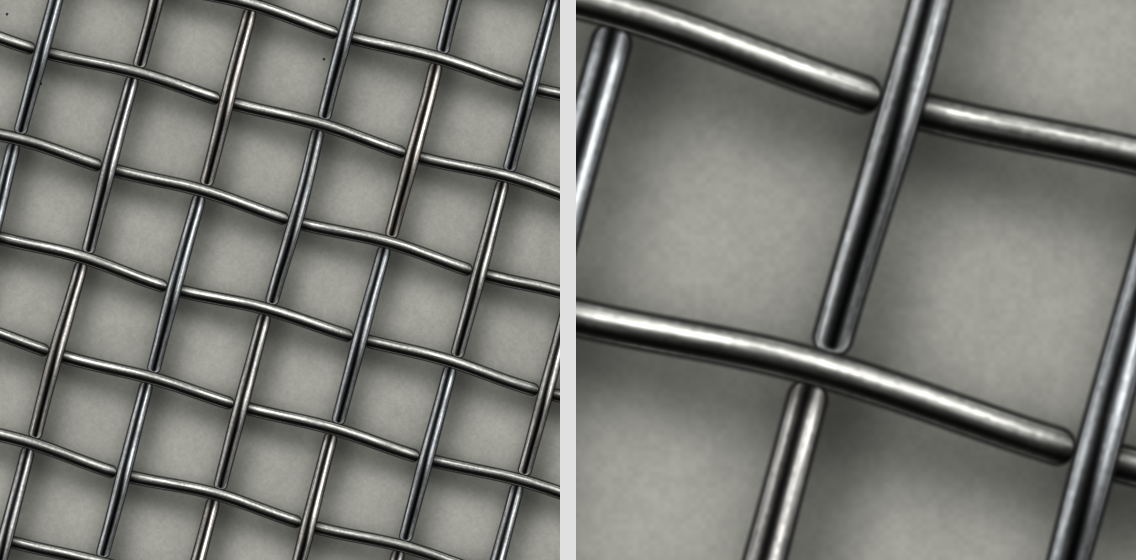
Left: the whole. Right: its middle third, enlarged.
This texture is drawn by a three.js fragment shader. Its source:

```glsl
// Tilted plain-weave steel wire mesh casting soft shadows on grey paper.
#define PITCH 0.1716
#define TILT 0.274
#define ORIGIN vec2(0.479, 0.443)
#define WARP_RADIUS 0.075
#define WEFT_RADIUS 0.067
#define ARCH 0.024
#define SHADOW_SHIFT vec2(0.10, -0.13)
#define SHADOW_BLUR 0.19
#define SOFT_EDGE 0.013
#define PAPER vec3(0.635, 0.635, 0.605)
#define STEEL_TINT vec3(1.0, 1.0, 0.97)

varying vec2 vUv;

float hash(vec2 p) {
  vec3 q = fract(p.xyx * 0.1031);
  q += dot(q, q.yzx + 33.33);
  return fract((q.x + q.y) * q.z);
}

float noise(vec2 p) {
  vec2 i = floor(p), f = fract(p);
  f = f * f * (3.0 - 2.0 * f);
  return mix(mix(hash(i), hash(i + vec2(1.0, 0.0)), f.x),
             mix(hash(i + vec2(0.0, 1.0)), hash(i + 1.0), f.x), f.y);
}

float bell(float x, float width) {
  x /= width;
  return exp(-x * x);
}

float nearest(float x) { return floor(x + 0.5); }

// Signed distance to a span whose ends dive under at t = 0 and t = 2.
float spanDistance(float across, float t, float radius) {
  float pastEnd = max(t - 1.86, 0.0) + max(0.09 - t, 0.0);
  return length(vec2(across, pastEnd)) - radius;
}

// Brushed metal: long scratches plus small glints along the wire.
float scratches(float across, float along, float id) {
  float streak = noise(vec2(across * 75.0 + id * 17.0, along * 5.0 + id * 3.0));
  float glint = noise(vec2(across * 60.0 + id * 9.0, along * 48.0));
  return 0.72 + 0.4 * streak + 0.18 * glint;
}

// Horizontal wire: highlight above, black underside.
vec4 weftWire(vec2 p) {
  float row = nearest(p.y);
  float t = mod(p.x - row + 1.0, 2.0);
  float across = p.y - row + ARCH * cos(3.14159 * t);
  float d = spanDistance(across, t, WEFT_RADIUS);
  float n = across / WEFT_RADIUS;
  float shine = 0.48 + 0.28 * noise(vec2(p.x * 1.7, row * 7.0 + 40.0));
  float tone = 0.3 + shine * bell(n - 0.34, 0.27) + 0.1 * bell(n - 0.75, 0.18);
  tone *= 1.0 - 0.86 * bell(n + 0.52, 0.36);
  tone += 0.12 * bell(n + 0.86, 0.12);
  tone *= scratches(across, p.x, row + 30.0);
  tone *= mix(0.3, 1.0, smoothstep(0.0, 0.018, -d));
  tone *= mix(0.5, 1.0, smoothstep(0.06, 0.2, min(t, 2.0 - t)));
  return vec4(STEEL_TINT * tone, 1.0 - smoothstep(-SOFT_EDGE, SOFT_EDGE, d));
}

// Vertical wire: bright upper half, dark grooved lower half with a rounded tip.
vec4 warpWire(vec2 p) {
  float column = nearest(p.x);
  float t = mod(column - p.y, 2.0);
  float across = p.x - column - 0.015 * (t - 1.0);
  float radius = WARP_RADIUS * (0.94 + 0.1 * bell(t - 1.0, 0.5));
  float d = spanDistance(across, t, radius);
  float n = across / radius;
  float lower = smoothstep(0.85, 1.3, t);
  float variation = hash(vec2(column + 50.0, floor((column - p.y) * 0.5) + 50.0));
  float shine = mix(0.7, 0.26, lower) * (0.8 + 0.4 * variation);
  float tone = 0.3 + shine * bell(n - 0.42, 0.24) + 0.36 * bell(n + 0.62, 0.22);
  float groove = bell(n - mix(-0.1, 0.08, lower), mix(0.22, 0.38, lower));
  tone *= 1.0 - mix(0.72, 0.93, lower) * groove;
  float rim = bell(d + 0.02, 0.011) * smoothstep(1.8, 1.9, t);
  tone = mix(tone, 0.52, rim);
  tone *= scratches(across, p.y, column + 60.0);
  tone *= mix(0.28, 1.0, smoothstep(0.0, 0.016, -d));
  tone *= mix(0.6, 1.0, smoothstep(0.06, 0.17, t));
  vec3 oxide = mix(vec3(0.97, 1.0, 1.02), vec3(1.04, 1.0, 0.95), variation);
  return vec4(oxide * tone, 1.0 - smoothstep(-SOFT_EDGE, SOFT_EDGE, d));
}

// Mottled paper with grain, rare specks and blurred wire shadows.
vec3 paper(vec2 p, vec2 uv) {
  vec2 s = p - SHADOW_SHIFT;
  vec2 d = s - floor(s + 0.5);
  float weave = cos(3.14159 * s.x) * cos(3.14159 * s.y);
  float weftShade = bell(d.y, SHADOW_BLUR) * (0.36 - 0.07 * weave);
  float warpShade = bell(d.x, SHADOW_BLUR) * (0.31 + 0.07 * weave);
  vec2 c = abs(p - floor(p + 0.5));
  float contact = 0.14 * (exp(-c.x * 9.0) + exp(-c.y * 9.0));
  float light = (1.0 - weftShade) * (1.0 - warpShade) * (1.0 - contact);
  float mottle = noise(uv * 13.0) + 0.6 * noise(uv * 38.0 + 9.0) - 0.8;
  float grain = noise(uv * 150.0) + noise(uv * 320.0) - 1.0;
  vec2 cell = floor(uv * 22.0);
  vec2 spot = 0.2 + 0.6 * vec2(hash(cell + 3.0), hash(cell + 81.0));
  float speck = step(0.985, hash(cell + 17.0))
              * (1.0 - smoothstep(0.03, 0.08, length(fract(uv * 22.0) - spot)));
  return PAPER * light * (1.0 + 0.07 * mottle + 0.045 * grain) * (1.0 - 0.6 * speck);
}

void main() {
  // Rotate into weave space, with a slight hand-bent waviness.
  vec2 q = vUv - ORIGIN;
  float c = cos(TILT), s = sin(TILT);
  vec2 p = vec2(c * q.x - s * q.y, s * q.x + c * q.y) / PITCH;
  p += 0.045 * (vec2(noise(p * 0.8 + 20.0), noise(p * 0.8 + 60.0)) - 0.5);

  // Alternate which wire is on top from crossing to crossing.
  vec4 weft = weftWire(p), warp = warpWire(p);
  bool weftOver = mod(nearest(p.x) + nearest(p.y), 2.0) < 0.5;
  vec4 under = weftOver ? warp : weft;
  vec4 over = weftOver ? weft : warp;
  vec3 color = mix(paper(p, vUv), under.rgb, under.a);
  color = mix(color, over.rgb, over.a);
  gl_FragColor = vec4(clamp(color, 0.0, 1.0), 1.0);
}
```
